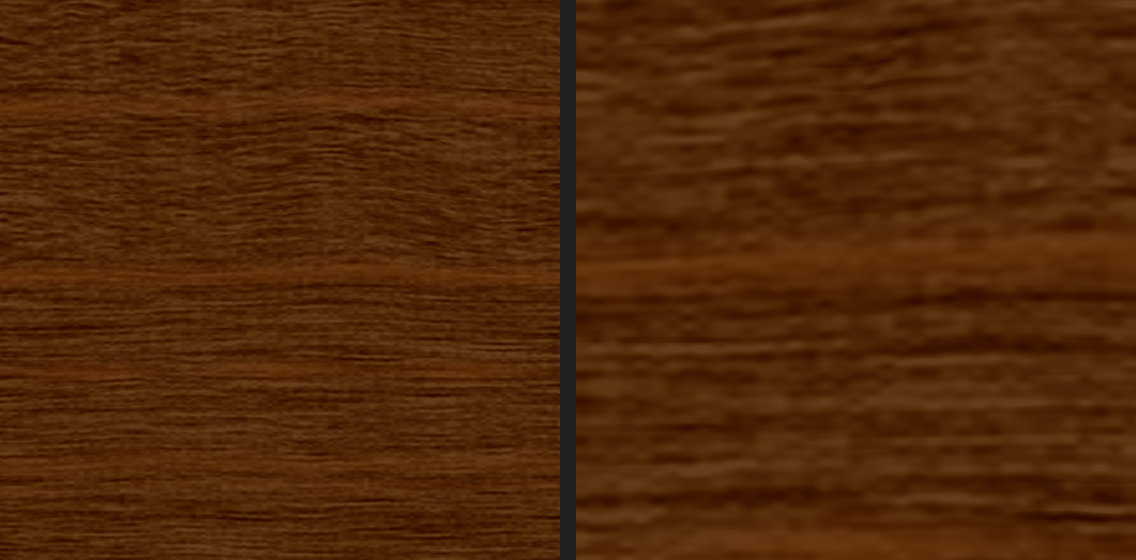
Left: the whole. Right: its middle third, enlarged.
A Shadertoy shader for this texture:

```glsl
// Dark walnut board with its grain running left to right.
// Stretched value noise makes the fibres; gently bent soft bands make the
// pale growth rings, with thin dark streaks along their edges.

float hash(vec2 p) {
    return fract(sin(dot(p, vec2(127.1, 311.7))) * 43758.5453);
}

// Smooth value noise, centred on zero
float noise(vec2 p) {
    vec2 cell = floor(p), f = fract(p);
    f = f * f * (3.0 - 2.0 * f);
    float low = mix(hash(cell), hash(cell + vec2(1, 0)), f.x);
    float high = mix(hash(cell + vec2(0, 1)), hash(cell + vec2(1, 1)), f.x);
    return mix(low, high, f.y) - 0.5;
}

// Noise less its neighbour across the grain, which leaves crisp thin lines
float lineNoise(vec2 p) {
    return noise(p) - 0.55 * noise(p + vec2(0, 1));
}

float band(float y, float centre, float width) {
    float d = (y - centre) / width;
    return exp(-d * d);
}

// Fibres: soft strands, thin threads and fine specks
float fibres(vec2 p, float coarse) {
    float strands = mix(noise(p * vec2(5.0, 100.0)), noise(p * vec2(17.0, 95.0) + 31.0), coarse);
    float threads = mix(lineNoise(p * vec2(9.0, 185.0) + 57.0), lineNoise(p * vec2(30.0, 165.0) + 83.0), coarse);
    float specks = noise(p * vec2(110.0, 200.0) + 11.0);
    return 0.75 * strands + 1.4 * threads + 0.75 * specks;
}

// Pale growth rings; the third one swells into lens shapes
float paleRings(vec2 p) {
    float swell = 0.5 + 0.5 * cos(6.2832 * 2.95 * (p.x - 0.16));
    float rings = 0.85 * band(p.y, 0.81, 0.016);
    rings += band(p.y, 0.505, 0.017);
    rings += (0.4 + 0.6 * swell) * band(p.y, 0.335, 0.008 + 0.009 * swell);
    rings += 0.7 * band(p.y, 0.17, 0.017);
    return rings + 0.5 * band(p.y, 0.13, 0.005);
}

// Thin dark lines beside the rings, broken along their length
float darkLines(vec2 p) {
    float lines = band(p.y, 0.778, 0.004) + 0.7 * band(p.y, 0.838, 0.004);
    lines += band(p.y, 0.478, 0.005) + 0.7 * band(p.y, 0.538, 0.004);
    lines += 0.8 * band(p.y, 0.298, 0.004) + 0.6 * band(p.y, 0.364, 0.004);
    lines += 0.8 * band(p.y, 0.146, 0.003) + 1.1 * band(p.y, 0.078, 0.005);
    return lines * (0.75 + noise(p * vec2(5.0, 40.0) + 19.0));
}

void mainImage(out vec4 fragColor, in vec2 fragCoord) {
    vec2 uv = fragCoord / iResolution.y;

    // Bend the grain: slow waves everywhere, small ripples in the upper half
    float upper = smoothstep(0.35, 0.65, uv.y);
    float coarse = clamp(0.2 + 0.5 * upper + 0.7 * noise(uv * vec2(3.0, 9.0) + 5.0), 0.0, 1.0);
    vec2 grain = uv;
    grain.y += mix(0.016, 0.03, upper) * noise(uv * vec2(3.2, 5.0) + 2.0);
    grain.y += 0.005 * noise(uv * vec2(9.0, 14.0) + 8.0);
    grain.y += 0.006 * coarse * noise(uv * vec2(32.0, 42.0));

    float rings = paleRings(grain);
    float calm = clamp(rings, 0.0, 1.0);

    // Tone from dark pores to pale wood; fibres fade inside the rings
    float tone = 0.62 + fibres(grain, coarse) * (1.0 - 0.45 * calm);
    tone += 0.2 * noise(grain * vec2(2.5, 22.0) + 43.0);
    tone += 0.3 * rings - 0.36 * darkLines(grain);
    float streak = smoothstep(0.2, 0.4, noise(grain * vec2(8.0, 150.0) + 71.0));
    tone -= 0.32 * streak * (1.0 - calm);
    tone = clamp(tone, -0.5, 1.35);

    // Brown ramp, with the rings and some broad patches a little redder
    vec3 wood = vec3(0.25, 0.09, 0.0) + vec3(0.11, 0.11, 0.0) * tone;
    wood.b += 0.063 * pow(max(tone, 0.0), 1.6);
    float redness = calm + 0.4 * max(0.0, noise(grain * vec2(3.0, 30.0) + 91.0));
    wood += vec3(0.027, -0.004, -0.015) * redness;
    fragColor = vec4(clamp(wood, 0.0, 1.0), 1.0);
}
```
